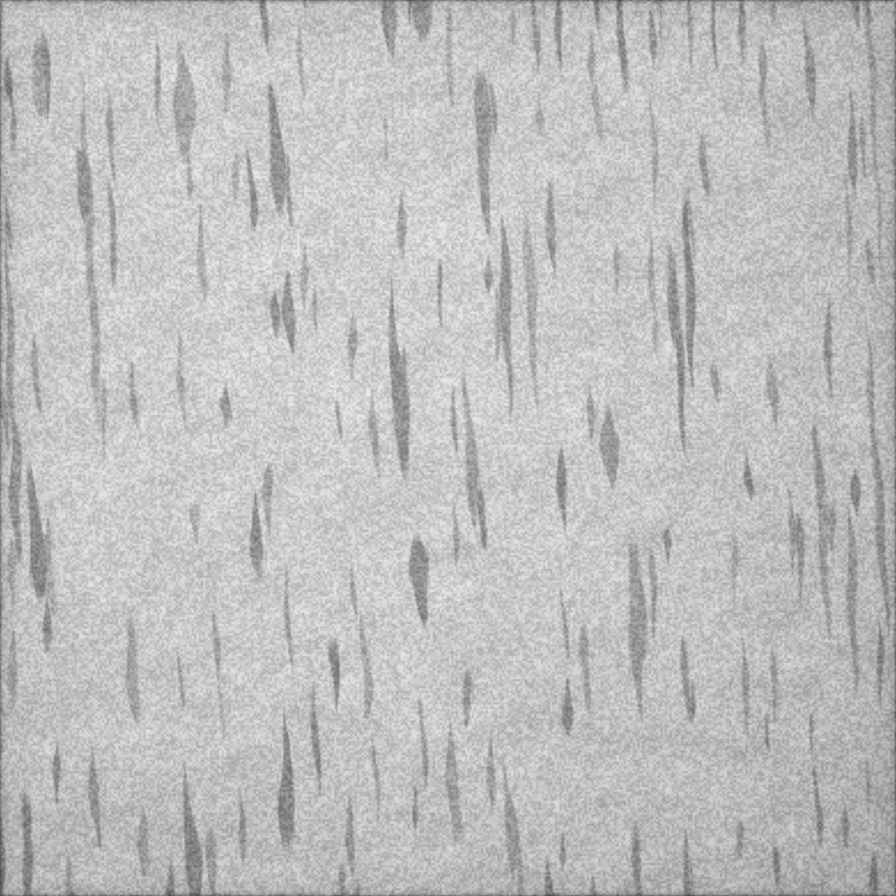
A WebGL 2 fragment shader for this texture:

```glsl
#version 300 es
precision highp float;
// Pale grey plate with dark, nearly upright slivers, soft mottling and fine grain.
// Slivers are tapered spindles scattered over jittered grids at three sizes;
// the plate is a broad light falloff with sheared noise and a thin dark rim.

#define PLATE_LIGHT 0.812
#define LIGHT_FALLOFF 0.19
#define LIGHT_CENTRE vec2(0.36, 0.64)
#define MOTTLE 0.075
#define GRAIN 0.17
#define GRAIN_SCALE 390.0
#define SLIVER_SHADE 0.31
#define SLIVER_TILT 0.055
#define SLIVER_BLUR 0.0024
#define FRAY 0.55

uniform vec2 u_resolution;
out vec4 fragColor;

vec3 hash3(vec2 p) {
  vec3 q = fract(p.xyx * vec3(0.1031, 0.1030, 0.0973));
  q += dot(q, q.yxz + 33.33);
  return fract((q.xxy + q.yzz) * q.zyx);
}

float valueNoise(vec2 p) {
  vec2 cell = floor(p), f = fract(p);
  f = f * f * (3.0 - 2.0 * f);
  float low = mix(hash3(cell).x, hash3(cell + vec2(1, 0)).x, f.x);
  float high = mix(hash3(cell + vec2(0, 1)).x, hash3(cell + vec2(1, 1)).x, f.x);
  return mix(low, high, f.y);
}

// Coverage of one spindle; halfSize is (half width, half length)
float sliver(vec2 p, vec2 halfSize, float tilt, float seed) {
  float across = p.x + tilt * p.y + 0.0016 * sin(p.y * 45.0 + seed * 40.0);
  float fray = valueNoise(vec2(across * 150.0 + 50.0, seed * 91.0)) - 0.5;
  float along = p.y / halfSize.y + FRAY * fray;
  float skew = along + 0.35 * (seed - 0.5) * (1.0 - along * along);
  float profile = 1.0 - skew * skew;
  profile *= 1.0 + 0.25 * sin(along * 4.0 + seed * 30.0);
  float edge = abs(across) - halfSize.x * profile;
  float ends = 1.0 - smoothstep(0.8, 1.05, abs(along));
  return ends * (1.0 - smoothstep(-SLIVER_BLUR, SLIVER_BLUR, edge));
}

// Darkest sliver found in the surrounding cells of a jittered grid
float sliverLayer(vec2 p, vec2 grid, vec2 maxHalf, float density, float seed) {
  vec2 home = floor(p * grid);
  float shade = 0.0;
  for (int j = -1; j <= 1; j++) {
    for (int i = -1; i <= 1; i++) {
      vec2 cell = home + vec2(i, j);
      vec3 place = hash3(cell + seed);
      vec3 form = hash3(cell + seed + 57.3);
      if (place.z > density) continue;
      vec2 centre = (cell + place.xy) / grid;
      vec2 halfSize = maxHalf * mix(vec2(0.45, 0.33), vec2(1.0), form.xy);
      float tilt = SLIVER_TILT + 0.05 * (form.z - 0.5);
      float tone = mix(0.5, 1.0, fract(form.z * 7.0 + form.x));
      shade = max(shade, tone * sliver(p - centre, halfSize, tilt, form.z));
    }
  }
  return shade;
}

// Broad light, sheared blotches and dark rim
float plate(vec2 p) {
  vec2 offset = p - LIGHT_CENTRE;
  float tone = PLATE_LIGHT - LIGHT_FALLOFF * dot(offset, offset);
  vec2 sheared = vec2(p.x + 0.2 * p.y, p.y - 0.35 * p.x) + 10.0;
  float blotch = 0.6 * valueNoise(sheared * vec2(16.0, 38.0));
  blotch += 0.4 * valueNoise(sheared * vec2(38.0, 75.0) + 7.7);
  tone += MOTTLE * (blotch - 0.5);
  vec2 border = min(p, 1.0 - p);
  float rim = min(border.x, border.y);
  return tone * (1.0 - 0.10 * exp(-rim / 0.012) - 0.36 * exp(-rim / 0.0016));
}

void main() {
  vec2 p = gl_FragCoord.xy / u_resolution;

  float shade = sliverLayer(p, vec2(12.0, 5.0), vec2(0.0105, 0.125), 0.46, 11.0);
  shade = max(shade, sliverLayer(p, vec2(26.0, 9.0), vec2(0.0052, 0.068), 0.56, 131.0));
  shade = max(shade, sliverLayer(p, vec2(7.0, 3.0), vec2(0.0062, 0.21), 0.36, 277.0));

  float tone = plate(p) * (1.0 - SLIVER_SHADE * shade);
  float grain = valueNoise(p * GRAIN_SCALE + 3.1) - 0.5;
  grain += 0.35 * (valueNoise(p * GRAIN_SCALE * 0.45 + 61.0) - 0.5);
  tone += GRAIN * grain;

  fragColor = vec4(vec3(clamp(tone, 0.0, 1.0)), 1.0);
}
```
